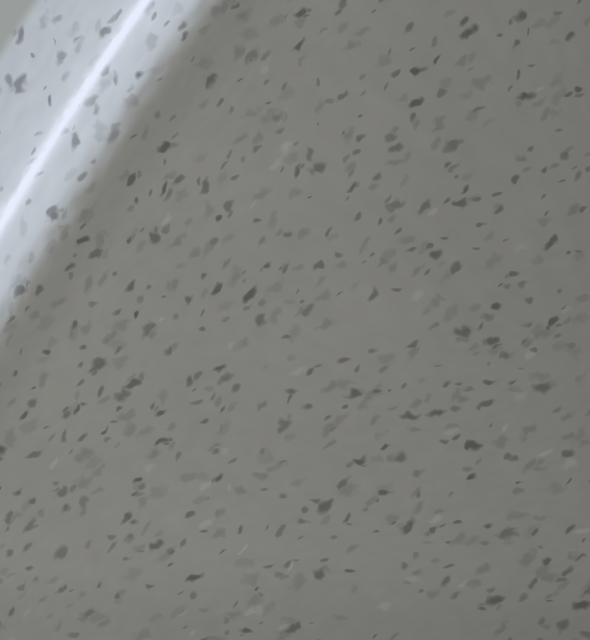
Give the GLSL for this texture, as a Shadertoy shader.

```glsl
// Grey speckled stone surface with a glossy rounded edge catching a bright diagonal reflection.

const vec3 STONE_TINT = vec3(1.0, 0.997, 0.962);
const vec3 SHEEN      = vec3(0.735, 0.765, 0.795);
const vec3 GLINT      = vec3(0.90, 0.93, 0.99);
const vec3 BACKDROP   = vec3(0.60, 0.62, 0.61);
const vec2 EDGE_DIR   = vec2(0.544, 0.839);
const vec2 EDGE_NORM  = vec2(0.839, -0.544);

vec2 hash22(vec2 p) {
    vec3 a = fract(p.xyx * vec3(0.1031, 0.1030, 0.0973));
    a += dot(a, a.yzx + 33.33);
    return fract((a.xx + a.yz) * a.zy);
}

float cornerSlope(vec2 cell, vec2 offset, vec2 f) {
    return dot(hash22(cell + offset + 91.0) * 2.0 - 1.0, f - offset);
}

// Gradient noise, roughly -0.7 to 0.7
float gradientNoise(vec2 p) {
    vec2 i = floor(p), f = fract(p);
    vec2 u = f * f * f * (f * (f * 6.0 - 15.0) + 10.0);
    float low  = mix(cornerSlope(i, vec2(0, 0), f), cornerSlope(i, vec2(1, 0), f), u.x);
    float high = mix(cornerSlope(i, vec2(0, 1), f), cornerSlope(i, vec2(1, 1), f), u.x);
    return mix(low, high, u.y);
}

vec2 rotate(vec2 p, float angle) {
    float c = cos(angle), s = sin(angle);
    return vec2(c * p.x + s * p.y, c * p.y - s * p.x);
}

// Scattered ragged flakes: one candidate per grid cell
float flakes(vec2 p, float cells, float density, float size, float angle, float seed) {
    vec2 home = floor(p * cells);
    float ragged = 0.75 * gradientNoise(p * 95.0 + seed);
    float cover = 0.0;
    for (int y = -1; y <= 1; y++)
    for (int x = -1; x <= 1; x++) {
        vec2 cell = home + vec2(x, y);
        vec2 place = hash22(cell + seed);
        vec2 kind = hash22(cell + seed + 37.0);
        vec2 form = hash22(cell + seed + 71.0);
        float clump = gradientNoise(cell * 0.31 + seed);
        float present = step(kind.x, density * (1.0 + 1.1 * clump));
        vec2 q = rotate(p - (cell + place) / cells, angle + (form.x - 0.5) * 1.1);
        vec2 radii = size * mix(0.55, 1.25, kind.y) * vec2(1.0, mix(0.34, 0.65, form.y));
        float mask = smoothstep(1.25, 0.35, length(q / radii) + ragged);
        cover = max(cover, mask * present * mix(0.5, 1.0, place.x));
    }
    return cover;
}

void mainImage(out vec4 fragColor, in vec2 fragCoord) {
    vec2 p = fragCoord / iResolution.y;

    // Distance across and position along the gently bowed reflection
    float along = dot(p, EDGE_DIR);
    float across = dot(p, EDGE_NORM) + 0.3525 + 0.1 * (along - 0.544) * (0.963 - along);
    float streak = gradientNoise(vec2(across * 60.0, along * 24.0));
    float ripple = gradientNoise(vec2(across * 130.0, along * 55.0));

    // Flat stone: lighter at the left, dim at the right and along the bottom
    float mottle = gradientNoise(p * 5.0) * 0.012 + gradientNoise(p * 23.0) * 0.010;
    float tone = 0.511 - 0.068 * p.x * p.x - 0.025 * smoothstep(0.13, 0.0, p.y) + mottle;
    tone -= 0.025 * exp(-pow((across - 0.125) / 0.035, 2.0));
    vec3 color = tone * STONE_TINT;

    // Rounded edge with its pale sheen, and the surroundings beyond it
    float onEdge = smoothstep(0.105, 0.045, across + 0.014 * streak);
    vec3 sheen = SHEEN * (1.0 + 0.035 * streak - 0.5 * max(-across - 0.02, 0.0));
    color = mix(color, sheen, onEdge);
    color = mix(color, BACKDROP, smoothstep(-0.130, -0.150, across));

    // Dark flakes lean steeply near the edge and lie flatter at lower right
    float lean = mix(0.88, 0.42, smoothstep(0.5, 1.3, p.x + 0.8 * (1.0 - p.y)));
    lean = mix(lean, 1.1, onEdge);
    vec2 warp = vec2(gradientNoise(p * 62.0), gradientNoise(p * 62.0 + 19.0));
    vec2 bent = p + 0.006 * warp;
    float bold = flakes(bent, 23.0, 0.36, 0.0135, lean, 5.0);
    float small = flakes(bent, 37.0, 0.30, 0.0085, lean, 143.0);
    float faint = flakes(bent, 29.0, 0.42, 0.0150, lean, 277.0);
    float dark = max(max(0.33 * bold, 0.24 * small), 0.11 * faint);
    float onStone = smoothstep(-0.150, -0.130, across);
    color *= 1.0 - dark * onStone;

    // Sparse pale flecks and fine directional wisps
    float pale = flakes(bent + 0.37, 17.0, 0.16, 0.012, lean, 411.0);
    float wisp = gradientNoise(rotate(p, lean) * vec2(38.0, 95.0));
    color += 0.045 * pale * (1.0 - onEdge) + 0.012 * wisp * onStone;

    // Bright uneven reflection line with a soft halo
    float core = exp(-pow((across + 0.003 * ripple) / (0.0095 + 0.003 * streak), 2.0));
    float halo = exp(-pow(across / 0.026, 2.0));
    color = mix(color, GLINT, clamp(core * (0.9 + 0.3 * ripple) + 0.22 * halo, 0.0, 1.0));

    fragColor = vec4(clamp(color, 0.0, 1.0), 1.0);
}
```
